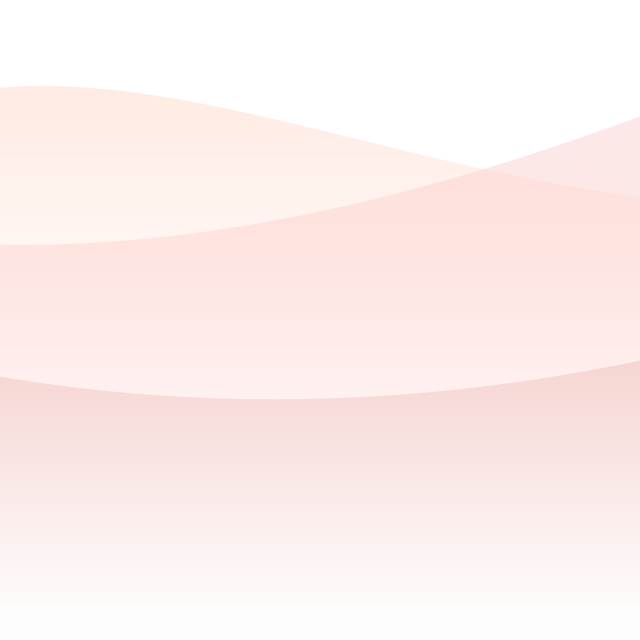
Reproduce this background procedurally as a WebGL 2 fragment shader.

```glsl
#version 300 es
precision highp float;

uniform vec2 u_resolution;
out vec4 fragColor;

// Wave crests: polynomial coefficients in x, from constant to quartic
const float PEACH_BASE = 0.8628;
const vec4 PEACH_WAVE = vec4(0.0816, -0.6627, 0.5305, -0.12);
const float ROSE_BASE = 0.6175;
const vec4 ROSE_WAVE = vec4(-0.0156, 0.2639, -0.0477, 0.0);
const float BLUSH_BASE = 0.4115;
const vec4 BLUSH_WAVE = vec4(-0.167, 0.201, -0.009, 0.0);

// Colours
const vec3 PAPER = vec3(1.0);
const vec3 PEACH_TOP = vec3(1.0, 0.921, 0.886);
const vec3 PEACH_LOW = vec3(1.0, 0.962, 0.947);
const vec3 ROSE_TOP = vec3(0.992, 0.908, 0.910);
const vec3 ROSE_LOW = vec3(0.994, 0.910, 0.908);
const vec3 OVERLAP_TOP = vec3(0.996, 0.881, 0.865);
const vec3 OVERLAP_MID = vec3(0.996, 0.892, 0.876);
const vec3 OVERLAP_LOW = vec3(1.0, 0.945, 0.943);
const vec3 BLUSH_TOP = vec3(0.965, 0.839, 0.827);
const vec3 BLUSH_LOW = vec3(0.996, 0.994, 0.993);

// Heights where each gradient starts and ends
const vec2 PEACH_SPAN = vec2(0.865, 0.62);
const vec2 ROSE_SPAN = vec2(0.82, 0.69);
const vec3 OVERLAP_STOPS = vec3(0.74, 0.60, 0.38);
const vec2 BLUSH_SPAN = vec2(0.43, 0.03);

const float EDGE_SOFTNESS = 0.8;

float crest(float x, float base, vec4 c) {
    return base + x * (c.x + x * (c.y + x * (c.z + x * c.w)));
}

// Coverage below a crest, with an edge about one pixel wide
float below(vec2 uv, float base, vec4 wave) {
    float edge = EDGE_SOFTNESS / u_resolution.y;
    return smoothstep(-edge, edge, crest(uv.x, base, wave) - uv.y);
}

// Progress from the start of a span (0) to its end (1)
float along(float y, vec2 span) {
    return clamp((y - span.x) / (span.y - span.x), 0.0, 1.0);
}

void main() {
    vec2 uv = gl_FragCoord.xy / u_resolution;

    float peachMask = below(uv, PEACH_BASE, PEACH_WAVE);
    float roseMask = below(uv, ROSE_BASE, ROSE_WAVE);
    float blushMask = below(uv, BLUSH_BASE, BLUSH_WAVE);

    // Vertical gradient of each layer
    vec3 peach = mix(PEACH_TOP, PEACH_LOW, along(uv.y, PEACH_SPAN));
    vec3 rose = mix(ROSE_TOP, ROSE_LOW, along(uv.y, ROSE_SPAN));
    vec3 overlap = mix(OVERLAP_TOP, OVERLAP_MID, along(uv.y, OVERLAP_STOPS.xy));
    overlap = mix(overlap, OVERLAP_LOW, along(uv.y, OVERLAP_STOPS.yz));
    vec3 blush = mix(BLUSH_TOP, BLUSH_LOW, along(uv.y, BLUSH_SPAN));

    // Stack the layers, the rose one deepening where it crosses peach
    vec3 color = mix(PAPER, peach, peachMask);
    color = mix(color, mix(rose, overlap, peachMask), roseMask);
    color = mix(color, blush, blushMask);

    fragColor = vec4(color, 1.0);
}
```
